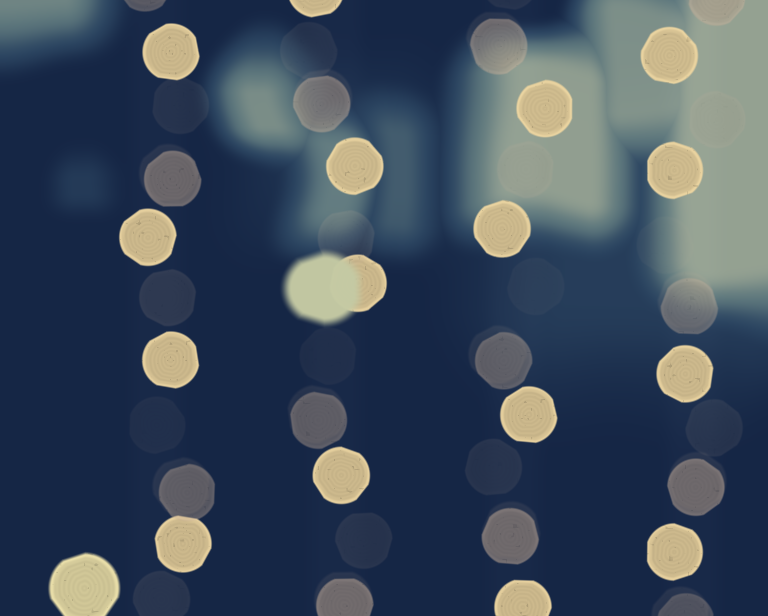
A Shadertoy shader for this background:

```glsl
float hash(vec2 p) {
    vec3 q = fract(p.xyx * 0.1031);
    q += dot(q, q.yzx + 33.33);
    return fract((q.x + q.y) * q.z);
}

float noise(vec2 p) {
    vec2 i = floor(p), f = fract(p);
    f = f * f * (3.0 - 2.0 * f);
    return mix(mix(hash(i), hash(i + vec2(1, 0)), f.x),
               mix(hash(i + vec2(0, 1)), hash(i + vec2(1, 1)), f.x), f.y);
}

// Box of light whose edge fades out over the blur distance
float glow(vec2 p, vec2 centre, vec2 halfSize, float blur) {
    float d = length(max(abs(p - centre) - halfSize, 0.0));
    return 1.0 - smoothstep(0.0, blur, d);
}

// Out-of-focus light: a disc with flattened sides, fine rings and a bright rim
vec3 bokeh(vec3 base, vec2 p, float radius, float blur, vec3 tint, float alpha, float seed) {
    vec2 d = p / radius;
    float dist = length(d);
    float turn = 6.2832 * seed;
    for (int i = 0; i < 3; i++) {
        vec2 side = vec2(cos(turn), sin(turn));
        dist = max(dist, dot(d, side) * 1.06);
        turn += 1.9;
    }
    float sharp = 1.0 - smoothstep(0.05, 0.15, blur);
    float rings = 0.018 * sin(46.0 * dist + 4.0 * noise(d * 2.0 + seed * 50.0));
    float rim = 0.13 * smoothstep(0.78, 0.96, dist);
    float speck = 0.12 * smoothstep(0.86, 0.95, noise(d * 9.0 + seed * 90.0));
    vec3 light = tint * (1.0 + sharp * (rings + rim - speck));
    float mask = 1.0 - smoothstep(1.0 - blur, 1.0 + blur, dist);
    return mix(base, light, mask * alpha);
}

vec3 backdrop(vec2 p) {
    vec2 q = p + 0.05 * (vec2(noise(p * 7.0), noise(p * 7.0 + 40.0)) - 0.5);

    // Pale windows of light behind the strands
    float light = 0.72 * glow(q, vec2(0.04, 1.0), vec2(0.08, 0.01), 0.13);
    light = max(light, 0.74 * glow(q, vec2(0.44, 0.83), vec2(0.01, 0.03), 0.11));
    light = max(light, 0.58 * glow(q, vec2(0.53, 0.71), vec2(0.01, 0.05), 0.10));
    light = max(light, 0.36 * glow(q, vec2(0.65, 0.72), vec2(0.01, 0.07), 0.10));
    light = max(light, 0.88 * glow(q, vec2(0.89, 0.78), vec2(0.06, 0.10), 0.12));
    light = max(light, 0.78 * glow(q, vec2(1.08, 0.90), vec2(0.07, 0.06), 0.13));
    light = max(light, 0.98 * glow(q, vec2(1.22, 0.79), vec2(0.06, 0.20), 0.15));

    // Blue spill around them
    light += 0.22 * glow(q, vec2(1.04, 0.62), vec2(0.12, 0.12), 0.27) * (1.0 - light);
    light += 0.13 * glow(q, vec2(0.55, 0.76), vec2(0.10, 0.06), 0.18) * (1.0 - light);
    light = max(light, 0.20 * glow(q, vec2(0.13, 0.70), vec2(0.01), 0.08));

    vec3 col = mix(vec3(0.083, 0.148, 0.270), vec3(0.17, 0.27, 0.38), smoothstep(0.0, 0.33, light));
    col = mix(col, vec3(0.37, 0.47, 0.49), smoothstep(0.25, 0.66, light));
    return mix(col, vec3(0.58, 0.63, 0.57), smoothstep(0.58, 0.96, light));
}

void mainImage(out vec4 fragColor, in vec2 fragCoord) {
    vec2 p = fragCoord / iResolution.y;
    vec3 col = backdrop(p);

    // Hanging strands of lights
    for (int c = 0; c < 4; c++) {
        float strand = float(c);
        float strandX = 0.255 + 0.29 * strand;
        col += 0.012 * (1.0 - smoothstep(0.02, 0.06, abs(p.x - strandX)));

        for (int r = 0; r < 11; r++) {
            vec2 id = vec2(strand + 3.0, float(r) + 7.0);
            float seed = hash(id);
            vec2 jitter = vec2(seed, hash(id + 31.0)) - 0.5;
            vec2 centre = vec2(strandX, 0.101 * float(r) + 0.03 * hash(id.xx)) + jitter * vec2(0.10, 0.03);

            // Spread dim, medium and bright lights evenly along each strand
            float level = fract(float(r) * 0.618 + strand * 0.37 + 0.2);
            float bright = step(0.58, level);
            float medium = step(0.30, level) * (1.0 - bright);
            float alpha = mix(0.04 + 0.35 * level, 0.28 + 0.9 * (level - 0.30), medium);
            alpha = mix(alpha, 0.97, bright);
            vec3 tint = mix(vec3(0.70, 0.61, 0.53), vec3(0.81, 0.73, 0.55), bright);

            vec2 ghost = p - centre - 0.02 * vec2(jitter.y, 0.5);
            col = bokeh(col, ghost, 0.047, 0.06, tint, 0.10 * medium, seed);
            col = bokeh(col, p - centre, 0.0465, 0.04, tint, alpha, seed);
        }
    }

    // Larger, closer lights
    col = bokeh(col, p - vec2(0.137, 0.045), 0.057, 0.06, vec3(0.82, 0.78, 0.59), 0.98, 0.3);
    col = bokeh(col, (p - vec2(0.525, 0.532)) * vec2(0.92, 1.0), 0.057, 0.17, vec3(0.77, 0.79, 0.64), 0.98, 0.7);

    fragColor = vec4(col, 1.0);
}
```
